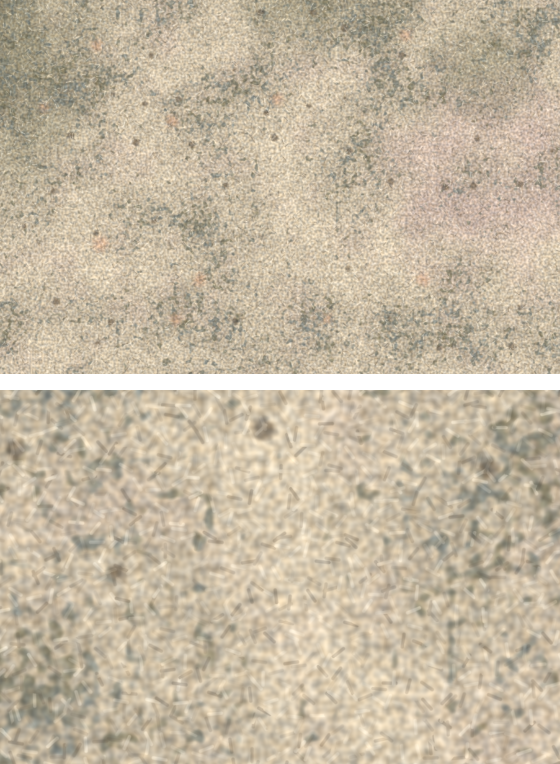
Top: the whole. Bottom: its middle third, enlarged.
This texture is drawn by a Shadertoy shader. Its source:

```glsl
// Dry, bleached grassland seen from above: pale straw, sage specks and bare earth.

const vec3 SAND  = vec3(0.800, 0.746, 0.652);
const vec3 BLUSH = vec3(0.800, 0.716, 0.660);
const vec3 SAGE  = vec3(0.470, 0.500, 0.480);
const vec3 OLIVE = vec3(0.465, 0.455, 0.365);
const vec3 UMBER = vec3(0.400, 0.350, 0.290);
const vec3 CLAY  = vec3(0.870, 0.660, 0.530);
const vec3 STRAW = vec3(1.000, 0.960, 0.880);

vec2 hash22(vec2 p) {
    vec3 q = fract(vec3(p.xyx) * vec3(0.1031, 0.1030, 0.0973));
    q += dot(q, q.yzx + 33.33);
    return fract((q.xx + q.yz) * q.zy);
}

// Contribution of one lattice corner with a random unit gradient
float corner(vec2 cell, vec2 offset) {
    float angle = 6.2832 * hash22(cell).x;
    return dot(vec2(cos(angle), sin(angle)), offset);
}

float gradientNoise(vec2 p) {
    vec2 i = floor(p), f = fract(p);
    vec2 u = f * f * f * (f * (f * 6.0 - 15.0) + 10.0);
    vec2 e = vec2(1.0, 0.0);
    return mix(mix(corner(i, f), corner(i + e, f - e), u.x),
               mix(corner(i + e.yx, f - e.yx), corner(i + 1.0, f - 1.0), u.x), u.y);
}

float fbm(vec2 p, int octaves) {
    float sum = 0.0, gain = 0.6;
    for (int i = 0; i < octaves; i++) {
        sum += gain * gradientNoise(p);
        p = mat2(1.6, 1.2, -1.2, 1.6) * p + 7.3;
        gain *= 0.55;
    }
    return sum;
}

// Soft elliptical patch, 1 at its centre
float stain(vec2 p, vec2 centre, vec2 radius) {
    return 1.0 - smoothstep(0.25, 1.15, length((p - centre) / radius));
}

// Randomly turned short stalks; returns a signed tone, 0 between stalks
float stalks(vec2 p, float freq, float halfWidth, float pixel) {
    p *= freq;
    float blur = max(pixel * freq * 0.7, 0.08);
    float tone = 0.0;
    for (int y = -1; y <= 1; y++)
    for (int x = -1; x <= 1; x++) {
        vec2 cell = floor(p) + vec2(x, y);
        vec2 rnd = hash22(cell + 41.0);
        vec2 d = p - cell - hash22(cell + 113.0);
        float angle = 3.1416 * rnd.x;
        vec2 along = vec2(cos(angle), sin(angle));
        float dist = length(d - along * clamp(dot(d, along), -0.5, 0.5));
        float cover = 1.0 - smoothstep(halfWidth - blur, halfWidth + blur, dist);
        tone = mix(tone, mix(-0.75, 1.0, rnd.y), cover);
    }
    return tone;
}

// Sparse ragged blobs, at most one per cell
float clumps(vec2 p, float freq, float share, float radius, float softness) {
    float ragged = 0.6 * radius * fbm(p * 90.0, 2);
    vec2 q = p * freq, cell = floor(q);
    vec2 rnd = hash22(cell + 17.0);
    float size = radius * mix(0.5, 1.1, rnd.y);
    float dist = length(fract(q) - 0.25 - 0.5 * hash22(cell + 71.0)) + ragged;
    return step(rnd.x, share) * (1.0 - smoothstep(size - softness, size + softness, dist));
}

void mainImage(out vec4 fragColor, in vec2 fragCoord) {
    vec2 p = fragCoord / iResolution.y;
    float pixel = 1.0 / iResolution.y;
    float aspect = iResolution.x / iResolution.y;

    // Broad patches with wandering borders
    vec2 warped = p + 0.12 * vec2(fbm(p * 5.0, 4), fbm(p * 5.0 + 31.0, 4));
    float shade = stain(warped, vec2(0.0, 0.90), vec2(0.30, 0.48));
    shade = max(shade, 0.75 * stain(warped, vec2(0.57 * aspect, 1.02), vec2(0.32, 0.19)));
    shade = max(shade, 0.65 * stain(warped, vec2(0.86 * aspect, 0.83), vec2(0.20, 0.18)));
    float blush = stain(warped, vec2(0.87 * aspect, 0.52), vec2(0.38, 0.36));
    float cluster = fbm(p * 4.5 + 12.0, 4);
    float hue = fbm(p * 8.0 + 57.0, 3);

    // Ground
    vec3 color = mix(SAND, BLUSH, clamp(0.8 * blush + 0.9 * hue, 0.0, 1.0));
    color = mix(color, OLIVE, 0.60 * shade);
    color *= 1.0 - 0.22 * cluster + 0.10 * fbm(p * 16.0, 3);

    // Sage and olive specks gathered in drifts
    float speck = 0.60 * gradientNoise(p * 46.0) + 0.55 * gradientNoise(p * 97.0 + 5.0);
    speck += 0.80 * cluster + 0.18 * shade - 0.08 * blush;
    vec3 plant = mix(SAGE, OLIVE, smoothstep(-0.25, 0.3, fbm(p * 13.0 + 80.0, 3)));
    color = mix(color, plant, 0.70 * smoothstep(0.08, 0.50, speck));

    // Reddish earth and dark tufts
    color = mix(color, CLAY, 0.45 * clumps(p, 5.0, 0.30, 0.09, 0.06));
    color = mix(color, UMBER, 0.60 * clumps(p, 9.0, 0.28, 0.08, 0.04));

    // Stalks and fine grain
    float tone = stalks(p, 88.0, 0.13, pixel);
    color = mix(color, tone > 0.0 ? STRAW : UMBER, 0.36 * abs(tone));
    float grain = 0.14 * gradientNoise(p * 72.0 + 9.0) + 0.24 * gradientNoise(p * 145.0);
    color *= 1.0 + grain;
    color += 0.05 * gradientNoise(p * 110.0 + 3.0) * vec3(0.7, 0.0, -0.9);

    fragColor = vec4(clamp(color, 0.0, 1.0), 1.0);
}
```
